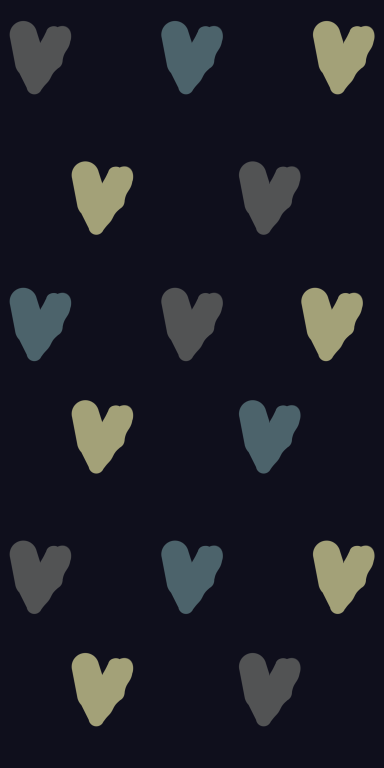
Write a WebGL 1 fragment shader that draws this pattern.

```glsl
precision highp float;
// Staggered rows of hand-cut hearts in grey, teal and straw on midnight blue.
uniform vec2 u_resolution;

// Capsule whose radius tapers from a.z to b.z.
float taperedCapsule(vec2 p, vec3 a, vec3 b) {
  vec2 axis = b.xy - a.xy;
  float h = clamp(dot(p - a.xy, axis) / dot(axis, axis), 0.0, 1.0);
  return length(p - a.xy - axis * h) - mix(a.z, b.z, h);
}

// Lopsided heart, 93 wide and 110 tall, with its top left corner at zero.
float heart(vec2 p) {
  vec3 leftLobe = vec3(20.5, 20.5, 20.5);
  vec3 leftBelly = vec3(31.0, 62.0, 23.0);
  vec3 rightLobe = vec3(78.0, 22.0, 15.2);
  vec3 innerLobe = vec3(67.0, 19.0, 12.0);
  vec3 rightBelly = vec3(58.0, 54.0, 22.0);
  vec3 tip = vec3(37.0, 98.5, 11.5);
  float d = taperedCapsule(p, leftLobe, leftBelly);
  d = min(d, taperedCapsule(p, leftBelly, tip));
  d = min(d, taperedCapsule(p, innerLobe, rightBelly));
  d = min(d, taperedCapsule(p, rightLobe, rightBelly));
  d = min(d, taperedCapsule(p, rightBelly, tip));
  // Uneven scissor cut along the right side
  float along = dot(p, vec2(-0.53, 0.85));
  return d + cos(along * 0.2) * smoothstep(45.0, 65.0, p.x);
}

vec3 heartColour(float row, float col) {
  float kind = mod(row, 2.0) < 0.5 ? col : 2.0 - 2.0 * col;
  // Every other pair of rows trades grey and teal
  if (mod(row, 4.0) > 1.5 && kind < 1.5) kind = 1.0 - kind;
  if (kind < 0.5) return vec3(0.32, 0.325, 0.33);
  return kind < 1.5 ? vec3(0.30, 0.39, 0.42) : vec3(0.64, 0.63, 0.47);
}

// Top left corner of each heart, with small irregularities in spacing.
vec2 heartCorner(float row, float col) {
  bool wide = mod(row, 2.0) < 0.5;
  float x = wide ? 14.5 + 227.5 * col : 107.5 + 251.0 * col;
  float y = 31.5 + 189.6 * row;
  if (mod(row, 3.0) == 1.0 || row == 2.0) y += 21.0;
  if (row == 2.0 && col == 2.0) x -= 17.5;
  return vec2(x, y);
}

void main() {
  // 576 units across, y pointing down
  float unit = 576.0 / u_resolution.x;
  vec2 p = vec2(gl_FragCoord.x, u_resolution.y - gl_FragCoord.y) * unit;
  vec3 colour = vec3(0.06, 0.06, 0.11);

  for (int r = 0; r < 6; r++) {
    for (int c = 0; c < 3; c++) {
      float row = float(r);
      float col = float(c);
      // Odd rows hold only two hearts
      if (mod(row, 2.0) > 0.5 && c == 2) continue;
      float d = heart(p - heartCorner(row, col));
      float cover = 1.0 - smoothstep(-0.7 * unit, 0.7 * unit, d);
      colour = mix(colour, heartColour(row, col), cover);
    }
  }
  gl_FragColor = vec4(colour, 1.0);
}
```
